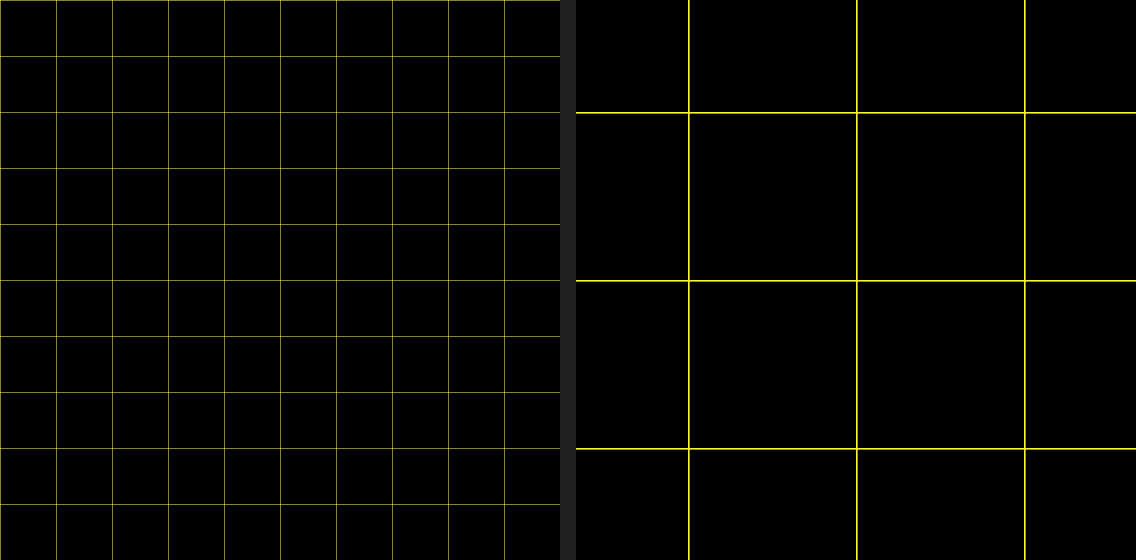
Left, the full canvas; right, a detail of the centre.
This pattern is drawn by a Shadertoy shader. Its source:

```glsl
// Hairline yellow grid on black, ten square cells across and down.
// Each cell has a thin line along its left and top sides; exact box-filtered
// coverage of the periodic lines keeps them smooth at any size and seamless.

const float CELLS = 10.0;          // repeats across and down
const float LINE_WIDTH = 0.0096;   // fraction of one cell
const vec3 BACKGROUND = vec3(0.0);
const vec3 LINE_COLOUR = vec3(1.0, 1.0, 0.0);

// Total line width passed between 0 and x, per axis.
vec2 lineIntegral(vec2 x, float width) {
    return floor(x) * width + min(fract(x), width);
}

// Share of a footprint centred on x that the lines cover, per axis.
vec2 lineCoverage(vec2 x, vec2 footprint, float width) {
    vec2 halfSize = 0.5 * footprint;
    vec2 covered = lineIntegral(x + halfSize, width)
                 - lineIntegral(x - halfSize, width);
    return clamp(covered / footprint, 0.0, 1.0);
}

// Union of the vertical and horizontal lines.
float gridMask(vec2 x, vec2 footprint, float width) {
    vec2 coverage = lineCoverage(x, footprint, width);
    return 1.0 - (1.0 - coverage.x) * (1.0 - coverage.y);
}

void mainImage(out vec4 fragColor, in vec2 fragCoord) {
    // Cell coordinates, measured from the top left corner
    vec2 uv = fragCoord / iResolution.xy;
    vec2 cell = vec2(uv.x, 1.0 - uv.y) * CELLS;
    vec2 footprint = CELLS / iResolution.xy;

    float mask = gridMask(cell, footprint, LINE_WIDTH);
    fragColor = vec4(mix(BACKGROUND, LINE_COLOUR, mask), 1.0);
}
```
